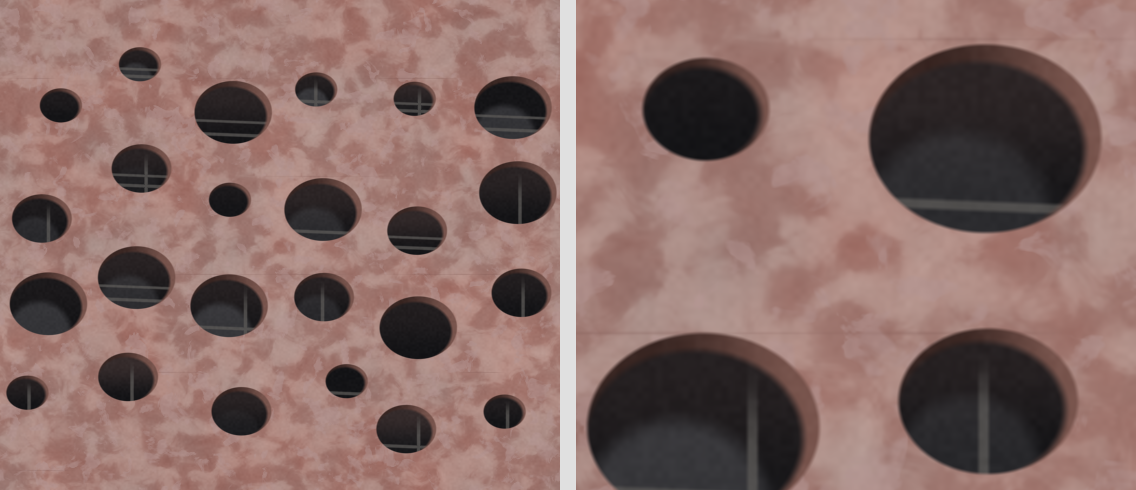
Left, the full canvas; right, a detail of the centre.
Write a WebGL 2 fragment shader that draws this pattern.

```glsl
#version 300 es
precision highp float;

// A mottled terracotta wall pierced by oval portholes in three sizes.
// Portholes sit one per jittered cell of a wrapping grid with shifted columns;
// the plaster is wrapping value noise, so the whole tile repeats seamlessly.

uniform vec2 u_resolution;
out vec4 outColor;

// Layout, in units of the tile height
const vec2 TILE = vec2(8.0, 7.0) / 7.0;
const vec2 GRID = vec2(6.0, 5.0);
const vec3 RADII = vec3(0.043, 0.061, 0.079);
const float FLATTEN = 0.81;
const float MARGIN = 0.006;
const float SOFTNESS = 0.0019;
const float SEED = 17.3;

// Plaster
const vec2 MOTTLE_REPEATS = vec2(30.0, 32.0);
const float MOTTLE_CONTRAST = 2.2;
const float PATCH_CONTRAST = 0.85;
const float JOINTS = 5.0;
const vec3 CLAY = vec3(0.63, 0.47, 0.44);
const vec3 PALE_CLAY = vec3(0.68, 0.54, 0.51);
const vec3 FLECK = vec3(0.70, 0.58, 0.57);
const vec3 RUST_SHIFT = vec3(0.035, -0.020, -0.030);
const vec3 JOINT_COLOR = vec3(0.48, 0.33, 0.31);

// Portholes
const vec2 GLASS_OFFSET = vec2(-0.08, -0.10);
const float GLASS_SCALE = 0.94;
const vec3 RIM_SHADE = vec3(0.22, 0.145, 0.13);
const vec3 RIM_LIGHT = vec3(0.47, 0.33, 0.30);
const vec3 GLASS_DARK = vec3(0.075, 0.075, 0.085);
const vec3 GLASS_WARM = vec3(0.21, 0.17, 0.17);
const vec3 GLASS_HAZE = vec3(0.26, 0.26, 0.275);
const vec3 BAR_COLOR = vec3(0.36, 0.35, 0.34);

vec4 hash4(vec2 p) {
    vec4 h = fract((p + SEED).xyxy * vec4(0.1031, 0.1030, 0.0973, 0.1099));
    h += dot(h, h.wzxy + 33.33);
    return fract((h.xxyz + h.yzzw) * h.zywx);
}

// Whole-number modulo, kept half a step clear of rounding errors
vec2 wrapIndex(vec2 i, vec2 n) {
    return floor(mod(i + 0.5, n));
}

// Value noise over uv that wraps after a whole number of repeats
float wrapNoise(vec2 uv, vec2 repeats, float layer) {
    vec2 p = uv * repeats, i = floor(p), f = fract(p);
    f = f * f * (3.0 - 2.0 * f);
    vec2 a = wrapIndex(i, repeats), b = wrapIndex(i + 1.0, repeats);
    float low = mix(hash4(a + layer).x, hash4(vec2(b.x, a.y) + layer).x, f.x);
    float high = mix(hash4(vec2(a.x, b.y) + layer).x, hash4(b + layer).x, f.x);
    return mix(low, high, f.y);
}

float wrapFbm(vec2 uv, vec2 repeats, float layer) {
    float sum = 0.0, weight = 0.53;
    for (int k = 0; k < 4; k++) {
        sum += weight * wrapNoise(uv, repeats, layer + 31.0 * float(k));
        repeats *= 2.0;
        weight *= 0.5;
    }
    return sum;
}

// Soft coverage: 1 inside a shape of signed distance d
float cover(float d, float soft) {
    return 1.0 - smoothstep(-soft, soft, d);
}

float ovalDistance(vec2 p, float radius) {
    return (length(p / vec2(1.0, FLATTEN)) - radius) * 0.9;
}

vec3 wallColor(vec2 uv) {
    vec2 warp = vec2(wrapNoise(uv, vec2(40.0, 35.0), 5.0),
                     wrapNoise(uv, vec2(40.0, 35.0), 9.0)) - 0.5;
    float mottle = wrapFbm(uv + 0.02 * warp, MOTTLE_REPEATS, 40.0) - 0.5;
    float patches = smoothstep(-0.12, 0.12, mottle) - 0.5;
    float broad = wrapNoise(uv, vec2(4.0, 3.0), 70.0) - 0.5;
    float rust = wrapFbm(uv, vec2(12.0, 10.0), 90.0) - 0.5;
    float tone = 0.42 + MOTTLE_CONTRAST * mottle + PATCH_CONTRAST * patches + 0.6 * broad;
    vec3 color = mix(CLAY, PALE_CLAY, tone) + RUST_SHIFT * 1.6 * rust;
    float fleck = wrapFbm(uv - 0.02 * warp, vec2(44.0, 40.0), 150.0);
    color = mix(color, FLECK, 0.55 * smoothstep(0.58, 0.72, fleck));

    // Faint, broken horizontal joints between wall courses
    float joint = abs(fract(uv.y * JOINTS + 0.3) - 0.5) / JOINTS + 0.003 * abs(warp.y);
    float worn = smoothstep(0.5, 0.8, wrapNoise(uv, vec2(14.0, 5.0), 120.0));
    return mix(color, JOINT_COLOR, 0.3 * worn * cover(joint - 0.001, SOFTNESS));
}

// Dark panes with haze, rails and mullions; p is measured from the pane centre
vec3 glassColor(vec2 p, float radius, vec4 traits, float soft) {
    vec2 q = p / radius;
    vec3 color = mix(GLASS_DARK, GLASS_WARM, traits.x * smoothstep(-0.7, 0.6, q.y));
    float pane = cover(length(q - vec2(-0.15, -0.65)) - 0.8, 0.12);
    color = mix(color, GLASS_HAZE, pane * 0.85 * smoothstep(0.4, 0.9, traits.y));
    float tilt = p.y + 0.04 * p.x;
    float rail = cover(abs(tilt + radius * 0.48) - 0.0032, soft);
    float upper = cover(abs(tilt + radius * 0.14) - 0.0026, soft);
    float mullion = cover(abs(p.x - radius * 1.6 * (traits.w - 0.65)) - 0.0035, soft);
    float bars = max(rail * step(0.45, traits.z), upper * step(0.7, traits.z));
    bars = max(bars, mullion * step(0.6, traits.w) * smoothstep(0.7, -0.1, q.y));
    return mix(color, BAR_COLOR, 0.75 * bars);
}

void main() {
    vec2 uv = gl_FragCoord.xy / u_resolution;
    float soft = max(SOFTNESS, 0.8 / u_resolution.y);
    vec3 color = wallColor(uv);

    // Each column holds every kind once; kind 0 is bare wall across the tile edge
    vec2 grid = uv * GRID;
    float column = floor(grid.x);
    vec4 columnTraits = hash4(vec2(column, 200.0));
    grid.y += mix(0.25, 0.75, columnTraits.x);
    vec2 cell = wrapIndex(floor(grid), GRID);
    float stride = 1.0 + floor(columnTraits.y * 4.0);
    float kind = floor(mod(cell.y * stride + 0.5, GRID.y));
    int size = kind > 3.5 ? int(mod(column + 0.5, 3.0)) : int(max(kind - 0.5, 0.0));
    float radius = RADII[size];

    vec2 cellSize = TILE / GRID;
    vec2 slack = 0.5 * cellSize - radius * vec2(1.0, FLATTEN) - MARGIN;
    vec2 jitter = (2.0 * hash4(cell + 300.0).xy - 1.0) * slack;
    vec2 p = (fract(grid) - 0.5) * cellSize - jitter;

    // Porthole: a lit reveal at top right around the recessed glass
    vec2 inner = p - GLASS_OFFSET * radius;
    vec3 rim = mix(RIM_SHADE, RIM_LIGHT, smoothstep(-0.5, 0.9, p.x / radius));
    vec3 glass = glassColor(inner, radius, hash4(cell + 400.0), soft);
    float glassMask = cover(ovalDistance(inner, radius * GLASS_SCALE), 2.0 * soft);
    vec3 hole = mix(rim, glass, glassMask);
    float opening = cover(ovalDistance(p, radius), soft) * step(0.5, kind);
    color = mix(color, hole, opening);

    // Fine grain over everything
    color += 0.022 * (wrapNoise(uv, vec2(256.0, 224.0), 500.0) - 0.5);
    outColor = vec4(color, 1.0);
}
```
